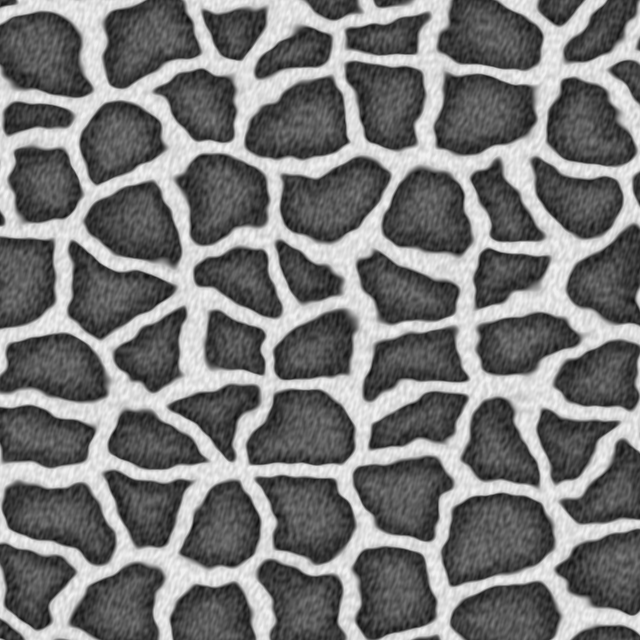
This pattern is drawn by a WebGL 2 fragment shader. Its source:

```glsl
#version 300 es
precision highp float;

// Giraffe-like hide: dark rounded patches parted by a pale net, with short fur grain.
// Patches are warped Voronoi cells; a smooth minimum of the border distances rounds
// their corners, and stretched gradient noise supplies the slanted hairs.

uniform vec2 u_resolution;
out vec4 fragColor;

vec2 hash2(vec2 p) {
    vec3 q = fract(p.xyx * vec3(0.1031, 0.1030, 0.0973));
    q += dot(q, q.yzx + 33.33);
    return fract((q.xx + q.yz) * q.zy);
}

float cornerSlope(vec2 cell, vec2 corner, vec2 f) {
    float angle = 6.2832 * hash2(cell + corner + 71.0).x;
    return dot(vec2(cos(angle), sin(angle)), f - corner);
}

float gradientNoise(vec2 p) {
    vec2 cell = floor(p), f = fract(p);
    vec2 u = f * f * f * (f * (f * 6.0 - 15.0) + 10.0);
    float low = mix(cornerSlope(cell, vec2(0, 0), f), cornerSlope(cell, vec2(1, 0), f), u.x);
    float high = mix(cornerSlope(cell, vec2(0, 1), f), cornerSlope(cell, vec2(1, 1), f), u.x);
    return mix(low, high, u.y);
}

vec2 noise2(vec2 p) {
    return vec2(gradientNoise(p), gradientNoise(p + 37.4));
}

vec2 site(vec2 cell) {
    return cell + 0.1 + 0.8 * hash2(cell + 13.0);
}

// Rounded distance from p to the border of its Voronoi cell
float borderDistance(vec2 p) {
    vec2 home = floor(p), nearestCell = home, nearest = vec2(9.0);
    for (int y = -1; y <= 1; y++)
    for (int x = -1; x <= 1; x++) {
        vec2 cell = home + vec2(x, y);
        vec2 toSite = site(cell) - p;
        if (dot(toSite, toSite) < dot(nearest, nearest)) {
            nearest = toSite;
            nearestCell = cell;
        }
    }

    float rounding = 0.035, sum = 0.0;
    for (int y = -2; y <= 2; y++)
    for (int x = -2; x <= 2; x++) {
        if (x == 0 && y == 0) continue;
        vec2 toSite = site(nearestCell + vec2(x, y)) - p;
        float d = dot(0.5 * (nearest + toSite), normalize(toSite - nearest));
        sum += exp(-d / rounding);
    }
    return -rounding * log(sum);
}

// Mostly upright hairs leaning right, broken up by rounder specks
float furGrain(vec2 uv) {
    vec2 leaning = vec2(uv.x - 0.25 * uv.y, uv.y);
    float hairs = gradientNoise(leaning * vec2(180.0, 80.0));
    float specks = gradientNoise(leaning * vec2(125.0, 105.0) + 50.0);
    return 0.7 * hairs + 0.5 * specks;
}

void main() {
    vec2 uv = gl_FragCoord.xy / u_resolution.y;

    // Bend the cells broadly, then roughen their outlines
    vec2 p = uv * vec2(7.0, 8.0) + 3.0;
    p += 0.28 * noise2(p * 1.3) + 0.07 * noise2(p * 4.5 + 20.0);

    // Signed depth: positive inside a patch, negative in the pale net
    float netHalfWidth = 0.1 + 0.05 * gradientNoise(p * 1.1 + 8.0);
    float depth = borderDistance(p) - netHalfWidth;

    float grain = furGrain(uv);
    float mottle = gradientNoise(uv * 13.0 + 5.0);

    // Patches darken towards the rim; the net greys slightly beside them
    float patchTone = mix(0.18, 0.37, smoothstep(0.0, 0.3, depth));
    patchTone += 0.21 * grain + 0.05 * mottle;
    float netTone = mix(0.79, 0.88, smoothstep(0.0, 0.07, -depth));
    netTone = min(netTone + 0.17 * grain + 0.03 * mottle, 0.94);

    float inPatch = smoothstep(-0.027, 0.027, depth + 0.012 * grain);
    float tone = mix(netTone, patchTone, inPatch);
    fragColor = vec4(vec3(tone), 1.0);
}
```
